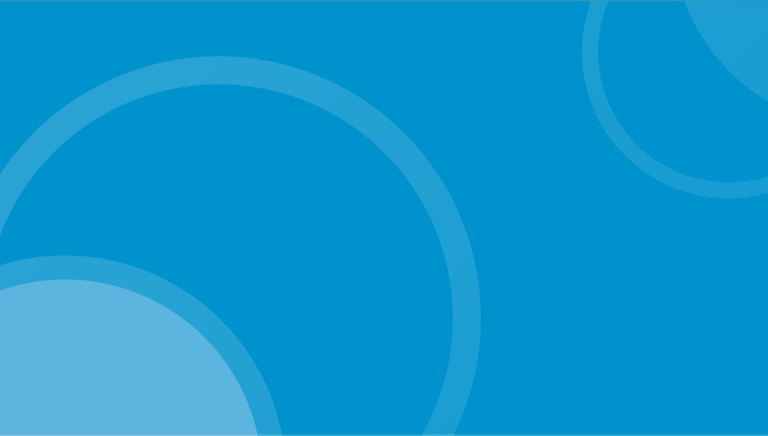
Give the GLSL for this background, as a Shadertoy shader.

```glsl
// Flat blue backdrop with translucent pale rings and discs at its corners.

// Colours
const vec3 BLUE      = vec3(0.000, 0.573, 0.804);
const vec3 VEIL      = vec3(1.000, 0.985, 0.970);
const vec3 PALE_BLUE = vec3(0.361, 0.708, 0.869);
const vec3 TOP_EDGE  = vec3(0.160, 0.600, 0.750);
const vec3 LOW_EDGE  = vec3(0.750, 0.880, 0.940);

// Circles: centre x, centre y, outer radius (canvas heights)
const vec3 LARGE_RING  = vec3(0.502, 0.270, 0.601);
const vec3 CORNER_DISC = vec3(0.149, -0.093, 0.452);
const vec3 CORNER_RIM  = vec3(0.149, -0.093, 0.507);
const vec3 UPPER_RING  = vec3(1.671, 0.881, 0.336);
const vec3 UPPER_DISC  = vec3(1.996, 1.157, 0.455);

const float LARGE_WIDTH = 0.0644;
const float UPPER_WIDTH = 0.0368;

// Hairlines: height in canvas heights, opacity of the lower one
const float EDGE_HEIGHT = 0.0034;
const float LOW_OPACITY = 0.30;

// Veil opacity at the upper left and lower right of each shape
const vec2 FADE_AXIS  = vec2(0.7071, -0.7071);
const vec2 LARGE_FADE = vec2(0.165, 0.105);
const vec2 RIM_FADE   = vec2(0.160, 0.125);
const vec2 UPPER_FADE = vec2(0.115, 0.090);
const vec2 DISC_FADE  = vec2(0.125, 0.090);

// Coverage of a filled circle, smoothed over one pixel
float disc(vec2 p, vec3 circle, float pixel) {
    float d = length(p - circle.xy) - circle.z;
    return clamp(0.5 - d / pixel, 0.0, 1.0);
}

// Coverage of a band lying inside the circle's outline
float ring(vec2 p, vec3 circle, float width, float pixel) {
    vec3 hole = circle - vec3(0.0, 0.0, width);
    return disc(p, circle, pixel) - disc(p, hole, pixel);
}

// Opacity that changes across a circle along the diagonal
float fade(vec2 p, vec3 circle, vec2 opacity) {
    float t = 0.5 + 0.5 * dot(p - circle.xy, FADE_AXIS) / circle.z;
    return mix(opacity.x, opacity.y, clamp(t, 0.0, 1.0));
}

void mainImage(out vec4 fragColor, in vec2 fragCoord) {
    float pixel = 1.0 / iResolution.y;
    vec2 p = fragCoord * pixel;
    vec3 color = BLUE;

    // Translucent rings and upper disc
    color = mix(color, VEIL, ring(p, LARGE_RING, LARGE_WIDTH, pixel) * fade(p, LARGE_RING, LARGE_FADE));
    color = mix(color, VEIL, ring(p, UPPER_RING, UPPER_WIDTH, pixel) * fade(p, UPPER_RING, UPPER_FADE));
    color = mix(color, VEIL, disc(p, UPPER_DISC, pixel) * fade(p, UPPER_DISC, DISC_FADE));

    // Lower corner: rim, then the bright disc
    color = mix(color, VEIL, disc(p, CORNER_RIM, pixel) * fade(p, CORNER_RIM, RIM_FADE));
    color = mix(color, PALE_BLUE, disc(p, CORNER_DISC, pixel));

    // Hairlines along the top and bottom
    float top = clamp(0.5 + (p.y - 1.0 + EDGE_HEIGHT) / pixel, 0.0, 1.0);
    float low = clamp(0.5 + (EDGE_HEIGHT - p.y) / pixel, 0.0, 1.0);
    color = mix(color, TOP_EDGE, top);
    color = mix(color, LOW_EDGE, low * LOW_OPACITY);

    fragColor = vec4(color, 1.0);
}
```
